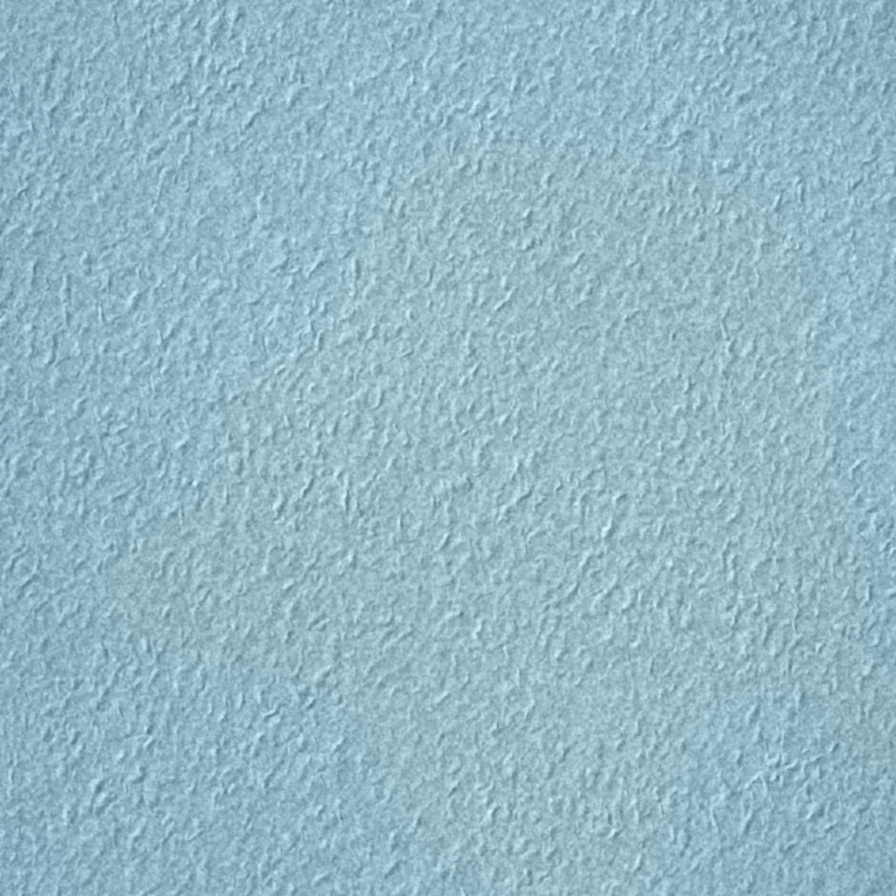
Write a Shadertoy shader that draws this texture.

```glsl
// Pale blue painted woodchip wallpaper: slanted raised flakes under raking light.

const vec3  PAINT_COLOR   = vec3(0.574, 0.718, 0.768);
const vec3  COOL_TINT     = vec3(-0.016, -0.006, 0.018);
const vec2  LIGHT_DIR     = vec2(-0.82, 0.57);
const float LIGHT_STEP    = 0.0019;  // half distance between the height samples
const float RELIEF        = 0.185;   // contrast of the flakes
const float GRAIN         = 0.12;    // contrast of the fine paint stipple
const float COARSE_CELLS  = 54.0;    // flake cells across the canvas
const float FINE_CELLS    = 92.0;
const float FLAKE_DENSITY = 0.72;
const float LEAN          = 0.36;    // mean tilt from vertical, to the right
const float LEAN_SPREAD   = 1.15;

// Integer hash giving three values in 0..1
vec3 hash3(vec2 cell, uint seed) {
    uvec3 v = uvec3(ivec3(ivec2(cell), 0)) + uvec3(0u, 0u, seed);
    v = v * 1664525u + 1013904223u;
    v.x += v.y * v.z; v.y += v.z * v.x; v.z += v.x * v.y;
    v ^= v >> 16u;
    v.x += v.y * v.z; v.y += v.z * v.x; v.z += v.x * v.y;
    return vec3(v >> 8u) / 16777216.0;
}

float valueNoise(vec2 p, uint seed) {
    vec2 cell = floor(p), f = fract(p);
    f = f * f * (3.0 - 2.0 * f);
    float low  = mix(hash3(cell, seed).x, hash3(cell + vec2(1, 0), seed).x, f.x);
    float high = mix(hash3(cell + vec2(0, 1), seed).x, hash3(cell + vec2(1, 1), seed).x, f.x);
    return mix(low, high, f.y);
}

vec2 rotate(vec2 p, float angle) {
    float c = cos(angle), s = sin(angle);
    return vec2(c * p.x - s * p.y, s * p.x + c * p.y);
}

// Soft elongated bumps, one possible flake per cell
float flakes(vec2 p, uint seed) {
    vec2 cell = floor(p);
    float height = 0.0;
    for (int y = -1; y <= 1; y++) {
        for (int x = -1; x <= 1; x++) {
            vec2 id = cell + vec2(x, y);
            vec3 place = hash3(id, seed);
            vec3 form = hash3(id, seed + 1u);
            if (place.z > FLAKE_DENSITY) continue;
            float angle = LEAN + (form.x - 0.5) * LEAN_SPREAD;
            vec2 halfSize = vec2(mix(0.24, 0.44, form.y), mix(0.42, 0.95, form.z));
            vec2 q = rotate(p - id - place.xy, angle) / halfSize;
            float dome = max(1.0 - dot(q, q), 0.0);
            height += dome * dome * mix(0.35, 1.15, fract(form.x * 7.0 + form.z));
        }
    }
    return height;
}

// Paper surface: two flake sizes over slanted fibrous ridges
float surface(vec2 p) {
    vec2 warp = vec2(valueNoise(p * 120.0, 11u), valueNoise(p * 120.0, 12u)) - 0.5;
    vec2 q = p + warp * 0.006;
    vec2 fibre = rotate(q, LEAN) * vec2(105.0, 48.0);
    return flakes(q * COARSE_CELLS, 21u)
         + flakes(q * FINE_CELLS, 31u) * 0.45
         + valueNoise(fibre, 41u) * 0.6;
}

void mainImage(out vec4 fragColor, in vec2 fragCoord) {
    vec2 uv = fragCoord / iResolution.xy;
    vec2 p = fragCoord / iResolution.y;

    // Raking light: slope of the surface away from the lamp
    vec2 toLight = LIGHT_DIR * LIGHT_STEP;
    float slope = surface(p - toLight) - surface(p + toLight);
    slope *= mix(0.65, 1.35, valueNoise(p * 9.0, 51u));
    slope /= 1.0 + 0.45 * abs(slope);

    // Fine stipple of the paint
    float grain = (valueNoise(p * 235.0, 61u) - 0.5)
                + (valueNoise(rotate(p, 0.6) * 390.0, 62u) - 0.5) * 0.8;

    // Broad uneven illumination and hue drift
    float cloud = valueNoise(p * 3.0, 71u) - 0.5;
    float falloff = 0.025 - 0.11 * dot(uv - vec2(0.56, 0.5), uv - vec2(0.56, 0.5));
    float cool = smoothstep(0.15, 0.75, length(uv - vec2(0.6, 0.45))) - 0.4
               + 0.6 * (valueNoise(p * 6.0, 72u) - 0.5);

    float shade = slope * RELIEF + grain * GRAIN + cloud * 0.025 + falloff;
    vec3 color = PAINT_COLOR + COOL_TINT * cool + shade;
    fragColor = vec4(clamp(color, 0.0, 1.0), 1.0);
}
```
